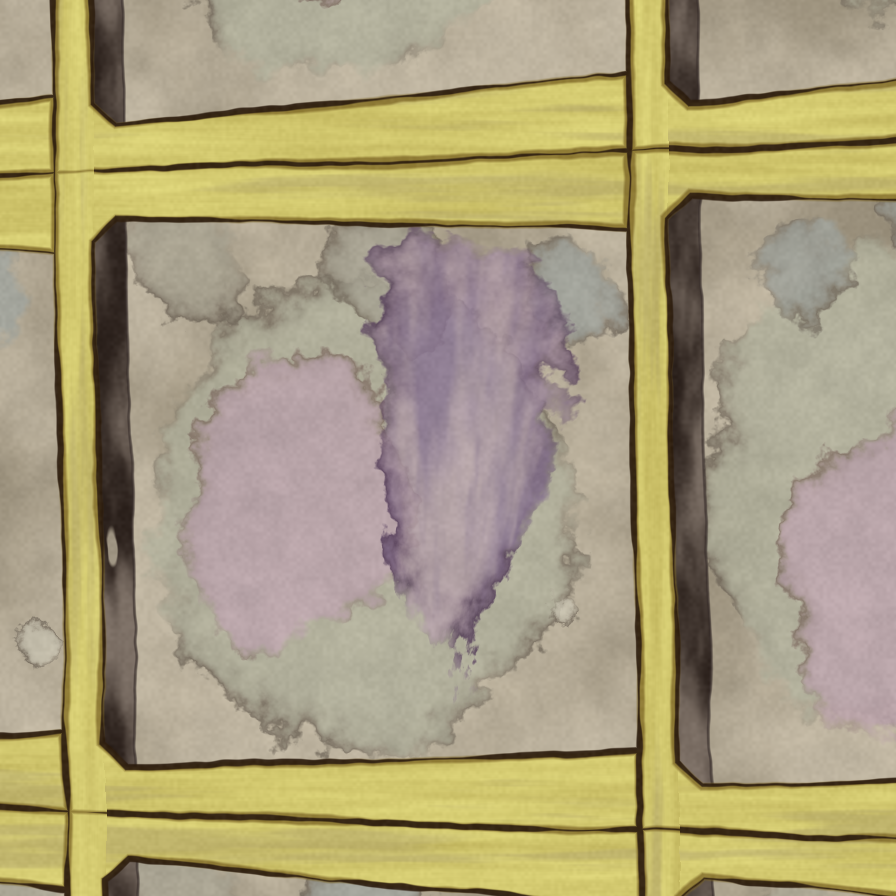
This pattern is drawn by a Shadertoy shader. Its source:

```glsl
// A grid of painted window panes: yellow slanted bars with ragged ink seams, a dark jamb
// on the left of each pane, and watercolour blooms inside. Blooms are noise-warped ellipses
// with dark drying rims; hashed offsets per pane vary their place, size and strength.

const float COLUMN_STEP = 0.641;
const float POST_WIDTH = 0.043;
const float JAMB_WIDTH = 0.036;
const float CHAMFER = 0.026;

float hash(vec2 p) {
    vec3 q = fract(vec3(p.xyx) * 0.1031);
    q += dot(q, q.yzx + 33.33);
    return fract((q.x + q.y) * q.z);
}

float noise(vec2 p) {
    vec2 cell = floor(p), f = fract(p);
    f = f * f * (3.0 - 2.0 * f);
    vec2 e = vec2(0.0, 1.0);
    return mix(mix(hash(cell), hash(cell + e.yx), f.x),
               mix(hash(cell + e.xy), hash(cell + e.yy), f.x), f.y);
}

float fbm(vec2 p) {
    float sum = 0.0, gain = 0.533;
    for (int i = 0; i < 4; i++) {
        sum += gain * noise(p);
        p = mat2(1.6, 1.2, -1.2, 1.6) * p + 7.3;
        gain *= 0.5;
    }
    return sum;
}

// Coverage of a stroke around the zero line of distance d
float stroke(float d, float halfWidth, float soft) {
    return 1.0 - smoothstep(halfWidth - soft, halfWidth + soft, abs(d));
}

vec2 jitter(vec2 id, float k) {
    return vec2(hash(id + k * 3.7 + 11.0), hash(id + k * 5.3 + 47.0)) - 0.5;
}

// One pool of paint: flat tint inside, pigment gathered in a feathered, broken rim
vec3 bloom(vec3 col, vec2 p, vec2 radii, vec3 tint, vec3 rim, float rimWidth, float seed) {
    float warp = 0.09 * (fbm(p * 9.0 + seed) - 0.5) + 0.035 * (fbm(p * 60.0 + seed) - 0.5);
    float d = (length(p / radii) - 1.0) * min(radii.x, radii.y) + warp;
    float fill = 1.0 - smoothstep(-0.012, 0.006, d);
    float edge = (1.0 - smoothstep(-0.002, 0.005, d)) * exp(min(d, 0.0) / rimWidth);
    float broken = smoothstep(0.3, 0.62, fbm(p * 7.0 + seed + 20.0));
    col = mix(col, tint, 0.8 * fill);
    return mix(col, rim, 0.85 * edge * broken);
}

vec3 watercolour(vec2 q, vec2 id) {
    float vary = min(1.0, abs(id.x) + abs(id.y));   // the middle pane keeps the plain layout
    float seed = 13.0 + 9.0 * hash(id + 5.0);
    vec3 grey = vec3(0.43, 0.39, 0.34);
    vec3 col = mix(vec3(0.61, 0.57, 0.49), vec3(0.75, 0.71, 0.63),
                   smoothstep(0.25, 0.65, fbm(q * 5.0 + seed)));

    // Broad grey-green wash
    vec2 p = q - vec2(-0.025, -0.02) - 0.06 * vary * jitter(id, 1.0);
    col = bloom(col, p, vec2(0.235, 0.27), vec3(0.69, 0.69, 0.61), grey, 0.009, seed);

    // Small stains along the top
    for (int i = 0; i < 3; i++) {
        float k = float(i);
        p = q - vec2(-0.19 + 0.2 * k, 0.25) - 0.07 * jitter(id, k + 2.0);
        vec3 tint = mix(vec3(0.66, 0.64, 0.57), vec3(0.62, 0.64, 0.62), hash(id + k));
        col = bloom(col, p, vec2(0.055, 0.07), tint, grey, 0.009, seed + k * 4.0);
    }

    // Pink pool
    p = q - vec2(-0.1, 0.0) - vary * vec2(0.12, 0.2) * jitter(id, 6.0);
    vec3 pink = mix(vec3(0.69, 0.60, 0.64), vec3(0.76, 0.66, 0.70), fbm(p * 8.0 + seed));
    col = bloom(col, p, vec2(0.13, 0.17), pink, vec3(0.48, 0.41, 0.36), 0.006, seed + 15.0);

    // Tapered violet pool with a heavy rim, weaker in some panes
    p = q - vec2(0.086, 0.055) - vary * vec2(0.1, 0.1) * jitter(id, 7.0);
    p.x = (p.x - 0.08 * p.y) / (1.0 + 1.7 * p.y);
    float streak = fbm(vec2(p.x * 26.0, p.y * 5.0) + seed);
    vec3 violet = mix(vec3(0.54, 0.46, 0.58), vec3(0.73, 0.65, 0.68), smoothstep(0.3, 0.65, streak));
    vec3 pooled = bloom(col, p, vec2(0.098, 0.225), violet, vec3(0.31, 0.22, 0.33), 0.016, seed + 31.0);
    col = mix(col, pooled, 1.0 - vary * hash(id + 8.0));

    // Bare paper spot
    p = q - vec2(0.2, -0.14) - 0.2 * vary * jitter(id, 9.0);
    col = bloom(col, p * 2.0, vec2(0.03, 0.04), vec3(0.78, 0.76, 0.69), grey, 0.006, seed);
    return col * (0.95 + 0.1 * fbm(q * 38.0 + seed));
}

void mainImage(out vec4 fragColor, in vec2 fragCoord) {
    vec2 uv = fragCoord / iResolution.xy;
    float px = 1.0 / iResolution.y;
    vec2 w = uv + 0.006 * (vec2(noise(uv * 11.0), noise(uv * 11.0 + 31.0)) - 0.5)
                + 0.002 * (vec2(noise(uv * 60.0), noise(uv * 60.0 + 17.0)) - 0.5);

    // Leaning columns and rows that fan apart to the right
    float u = w.x - 0.057 - 0.02 * (1.0 - w.y);
    float rowStep = 0.705 + 0.075 * w.x;
    float v = (w.y - 0.098 + 0.035 * w.x) / rowStep;
    vec2 id = floor(vec2(u / COLUMN_STEP, v));
    vec2 local = vec2(u - id.x * COLUMN_STEP, fract(v) * rowStep);

    // Distance into the pane; bars widen to the right, left corners are cut
    float halfBar = mix(0.047, 0.087, local.x / COLUMN_STEP);
    float inX = local.x - POST_WIDTH;
    float seamY = min(local.y, rowStep - local.y);
    float seamX = min(local.x, COLUMN_STEP - local.x);
    float inY = seamY - halfBar;
    float pane = min(min(inX, COLUMN_STEP - local.x), min(inY, 0.707 * (inX + inY - CHAMFER)));

    // Brushed yellow frame
    bool onPost = inX < 0.0;
    vec2 grain = onPost ? vec2(90.0, 6.0) : vec2(6.0, 90.0);
    vec3 frame = mix(vec3(0.75, 0.70, 0.36), vec3(0.89, 0.86, 0.50), fbm(uv * grain));
    frame = mix(frame, vec3(0.68, 0.63, 0.41), 0.5 * smoothstep(0.56, 0.75, fbm(uv * grain * 0.5 + 40.0)));

    // Pane with its shaded jamb and a worn chip
    vec2 q = vec2(local.x - 0.36, local.y - 0.5 * rowStep);
    vec3 glass = watercolour(q, id);
    vec3 jamb = mix(vec3(0.17, 0.13, 0.11), vec3(0.49, 0.44, 0.40),
                    smoothstep(0.25, 0.75, fbm(vec2(local.x * 22.0, uv.y * 7.0) + id * 5.0)));
    vec2 chip = vec2(inX - 0.012, q.y + 0.065 + 0.3 * id.x) / vec2(0.009, 0.03);
    jamb = mix(jamb, vec3(0.62, 0.58, 0.51), 1.0 - smoothstep(0.7, 1.0, length(chip) + 0.4 * noise(uv * 70.0)));
    glass = mix(glass, jamb, 1.0 - smoothstep(-px, px, inX - JAMB_WIDTH));
    glass = mix(glass, vec3(0.22, 0.18, 0.17), 0.7 * stroke(inX - JAMB_WIDTH, 0.0015, px));
    vec3 col = mix(frame, glass, smoothstep(-px, px, pane));

    // Ochre bleed, then ragged dark ink along edges and seams
    float press = smoothstep(0.2, 0.8, noise(uv * 14.0));
    float seam = seamY + (onPost ? 0.0025 : 0.0);
    float line = min(abs(pane), min(seamX, seam));
    float bleed = stroke(line, 0.003 + 0.005 * noise(uv * 9.0 + 60.0), 0.002);
    col = mix(col, vec3(0.48, 0.39, 0.14), 0.75 * bleed * (1.0 - smoothstep(0.0, 0.004, pane)));
    col = mix(col, vec3(0.17, 0.11, 0.06), 0.9 * stroke(line, 0.0008 + 0.0027 * press, px));

    col += 0.035 * (noise(uv * 240.0) - 0.5);
    fragColor = vec4(clamp(col, 0.0, 1.0), 1.0);
}
```
